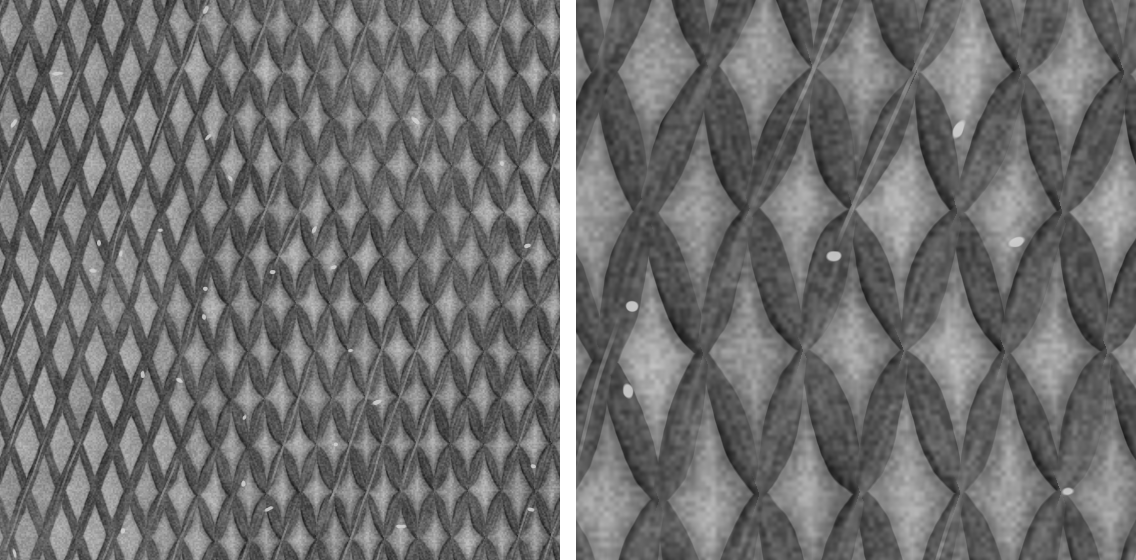
Left, the full canvas; right, a detail of the centre.
Give the GLSL for this texture, as a Shadertoy shader.

```glsl
// Weathered grey metal mesh: rows of tall domed diamonds between crossing ribs.
// A diagonal lattice gives the cells; lens-shaped ribs pinch at each crossing.
// Layered sines bend the lattice, noise adds grain, cellular points add chips.

#define COLUMNS 16.5      // diamonds across
#define ROW_PAIRS 6.0     // staggered pairs of rows down
#define RIB_WIDTH 0.165   // half width of a rib, in lattice units
#define BEND 0.0035       // sway of the lattice, in canvas units
#define FACE_TONE 0.61
#define BACK_RIB_TONE 0.33
#define FRONT_RIB_TONE 0.37
#define SEAM_TONE 0.56
#define CHIP_TONE 0.84
#define CHIP_AMOUNT 0.06
#define GRAIN 0.13

const float PI = 3.14159;

float hash(vec2 p) {
    vec3 q = fract(p.xyx * 0.1031);
    q += dot(q, q.yzx + 33.33);
    return fract((q.x + q.y) * q.z);
}

float noise(vec2 p) {
    vec2 i = floor(p), f = fract(p);
    f = f * f * (3.0 - 2.0 * f);
    return mix(mix(hash(i), hash(i + vec2(1, 0)), f.x),
               mix(hash(i + vec2(0, 1)), hash(i + vec2(1, 1)), f.x), f.y);
}

float layeredNoise(vec2 p) {
    float sum = 0.0, gain = 0.5;
    for (int i = 0; i < 4; i++) {
        sum += gain * noise(p);
        p = p * 2.03 + 17.1;
        gain *= 0.5;
    }
    return sum;
}

// Slow sway of the whole mesh
vec2 bend(vec2 uv) {
    vec2 sway = vec2(0);
    for (int i = 1; i <= 3; i++) {
        float k = float(i);
        sway += sin(uv.yx * vec2(9.0, 7.0) * k + uv * 5.0 + vec2(1.3, 4.1) * k) / k;
    }
    return uv + BEND * sway;
}

// Half width along one cell side; along = +0.5 at the side corner, -0.5 at the tip
float ribWidth(float along, float straight, float seed) {
    float lens = 0.3 + 0.85 * cos(PI * along) - 0.3 * along;
    return RIB_WIDTH * mix(lens, 0.92, straight) * mix(0.75, 1.25, seed);
}

// Sparse pale chips, one candidate point per cell
float chips(vec2 uv, float pixel) {
    vec2 p = uv * 26.0, id = floor(p);
    float seed = hash(id + 71.0);
    vec2 d = fract(p) - 0.25 - 0.5 * vec2(hash(id + 5.0), hash(id + 9.0));
    float angle = seed * 90.0;
    d = mat2(cos(angle), -sin(angle), sin(angle), cos(angle)) * d;
    d.x *= mix(0.3, 0.8, hash(id + 13.0));
    float r = length(d) + 0.05 * (noise(uv * 180.0) - 0.5);
    return step(1.0 - CHIP_AMOUNT, seed) * (1.0 - smoothstep(0.05, 0.07 + 26.0 * pixel, r));
}

void mainImage(out vec4 fragColor, in vec2 fragCoord) {
    vec2 uv = fragCoord / iResolution.xy;
    vec2 density = vec2(COLUMNS, ROW_PAIRS);
    float pixel = 1.0 / min(iResolution.x, iResolution.y);
    float aa = length(density) * pixel;

    // Diagonal lattice: x runs across the back ribs, y across the front ribs
    vec2 p = bend(uv) * density + vec2(0.2, 0.27);
    vec2 lattice = vec2(p.x + p.y, p.x - p.y);
    vec2 id = floor(lattice), f = fract(lattice) - 0.5;
    vec2 local = 0.5 * vec2(f.x + f.y, f.x - f.y);
    vec2 side = vec2(f.x < 0.0 ? -1.0 : 1.0, f.y < 0.0 ? -1.0 : 1.0);
    vec2 toLine = 0.5 - abs(f);
    vec2 lineId = id + step(0.0, f);

    // Wear fields; the left of the sheet is flatter with straighter ribs
    float mottle = layeredNoise(uv * 34.0) - 0.47;
    float patches = layeredNoise(uv * vec2(5.0, 4.0) + 8.0) - 0.47;
    float flatness = 1.0 - smoothstep(0.15, 0.5, uv.x + 0.3 * patches);

    // Signed distance into the face from each kind of rib
    float backWidth = ribWidth(side.x * f.y, flatness, hash(vec2(lineId.x, id.y) + 90.0));
    float frontWidth = ribWidth(side.y * f.x, flatness, hash(vec2(id.x, lineId.y) + 140.0));
    vec2 inset = toLine - vec2(backWidth, frontWidth) + 0.07 * mottle;
    float depth = min(inset.x, inset.y);

    // Domed face, dimmer at the tips and on its right flank
    float dome = smoothstep(0.0, mix(0.2, 0.07, flatness), depth);
    float face = FACE_TONE + 0.07 * (hash(id + 200.0) - 0.5);
    face -= mix(0.15, 0.06, flatness) * (1.0 - dome);
    face -= 0.35 * local.y * local.y + 0.12 * local.x;
    face += 0.05 * (1.0 - flatness) * smoothstep(0.2, 0.0, length(local * vec2(1.6, 0.8)));

    // Ribs with lengthwise streaks; the front set crosses over the back set
    vec2 across = -side * toLine;
    float backRib = BACK_RIB_TONE + 0.10 * (noise(vec2(across.x * 18.0, lattice.y * 3.0)) - 0.5);
    float frontRib = FRONT_RIB_TONE + 0.13 * (noise(vec2(across.y * 18.0, lattice.x * 3.0)) - 0.5);
    frontRib -= 0.05 * flatness;
    float rib = mix(backRib, frontRib, 1.0 - smoothstep(-aa, aa, inset.y));

    // Shadow beside each right flank, and a broken bright seam on front ribs
    float shadow = (1.0 - smoothstep(0.0, 0.11, -depth)) * smoothstep(-0.05, 0.12, local.x);
    rib -= mix(0.14, 0.07, flatness) * shadow;
    float wander = 0.09 * (noise(vec2(lattice.x * 1.7, lineId.y * 7.0)) - 0.5);
    float seam = 1.0 - smoothstep(0.012, 0.02 + aa, abs(across.y - wander));
    seam *= smoothstep(0.5, 0.75, noise(vec2(lattice.x * 0.8, lineId.y * 11.0)));
    rib = mix(rib, SEAM_TONE, 0.7 * seam);

    // Combine, then weather
    float tone = mix(rib, face, smoothstep(-aa, aa, depth));
    tone = mix(tone, 0.45, 0.9 * clamp(patches, 0.0, 0.35));
    tone += 0.13 * mottle + 0.08 * patches + GRAIN * (noise(uv * 330.0) - 0.5);
    tone = mix(tone, CHIP_TONE, 0.85 * chips(uv, pixel));
    fragColor = vec4(vec3(clamp(tone, 0.0, 1.0)), 1.0);
}
```
